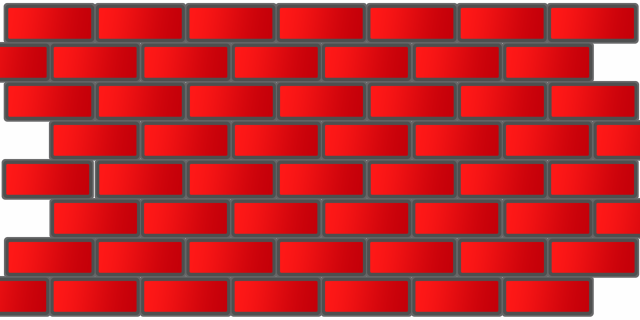
Reproduce this pattern procedurally as a WebGL 2 fragment shader.

```glsl
#version 300 es
precision highp float;
// Running-bond wall of glossy red bricks with dark rounded frames and grey joints.
// Each pixel searches the nearby bricks and layers the rounded-box distances.
// Lengths are in canvas heights, with y measured down from the top.
#define PITCH vec2(0.28268, 0.1219)
#define FIRST_CENTRE vec2(0.1565, 0.0729)
#define GRID vec2(7.0, 8.0)
#define FACE_HALF vec2(0.1308, 0.0494)
#define FRAME_HALF vec2(0.1391, 0.0586)
#define RIM 0.0050
#define JITTER 0.0022
#define FACE_SOFTNESS 0.0036
#define BRIGHT_RED vec3(1.0, 0.095, 0.09)
#define DEEP_RED vec3(0.77, 0.0, 0.035)
#define FRAME_GREY vec3(0.305, 0.31, 0.31)
#define JOINT_GREY vec3(0.40, 0.40, 0.405)

uniform vec2 u_resolution;
out vec4 fragColor;

float hash(vec2 cell) {
    return fract(sin(dot(cell, vec2(127.1, 311.7))) * 43758.5);
}

float roundedBox(vec2 p, vec2 halfSize, float radius) {
    vec2 q = abs(p) - halfSize + radius;
    return length(max(q, 0.0)) + min(max(q.x, q.y), 0.0) - radius;
}

float cover(float dist, float pixel) {
    return 1.0 - smoothstep(-0.7 * pixel, 0.7 * pixel, dist);
}

// Odd rows are staggered; the top and bottom ones start a brick earlier.
float firstColumn(float row) {
    return mod(row, 6.0) == 1.0 ? -1.0 : 0.0;
}

vec2 brickCentre(vec2 cell) {
    float stagger = 0.5 * mod(cell.y, 2.0);
    vec2 centre = FIRST_CENTRE + PITCH * (cell + vec2(stagger, 0.0));
    centre.x += JITTER * (hash(cell) - 0.5);
    // One brick at the left edge has slipped outwards.
    if (cell == vec2(0.0, 4.0)) centre.x -= 0.007;
    return centre;
}

void main() {
    float pixel = 1.0 / u_resolution.y;
    vec2 p = gl_FragCoord.xy * pixel;
    p.y = 1.0 - p.y;

    // Nearest frame and rim among the surrounding bricks
    vec2 home = floor((p - FIRST_CENTRE) / PITCH + 0.5);
    float frameDist = 1.0;
    float rimDist = 1.0;
    vec2 local = vec2(1.0);
    for (int j = -1; j <= 1; j++) {
        for (int i = -1; i <= 1; i++) {
            vec2 cell = home + vec2(i, j);
            float column = cell.x - firstColumn(cell.y);
            if (cell.y < 0.0 || cell.y >= GRID.y || column < 0.0 || column >= GRID.x) continue;
            vec2 q = p - brickCentre(cell);
            float d = roundedBox(q, FRAME_HALF, 0.012);
            if (d < frameDist) {
                frameDist = d;
                local = q;
            }
            rimDist = min(rimDist, roundedBox(q, FRAME_HALF + RIM, 0.0115));
        }
    }

    // Sloping light across the brick face
    float shade = 0.5 + 0.5 * (local.x + 0.15 * local.y) / FACE_HALF.x;
    vec3 faceRed = mix(BRIGHT_RED, DEEP_RED, smoothstep(0.0, 1.0, mix(shade, 0.5, 0.1)));

    // Joint, frame and soft-edged face over the white ground
    vec3 color = vec3(0.995);
    color = mix(color, JOINT_GREY, cover(rimDist, pixel));
    color = mix(color, FRAME_GREY, cover(frameDist, pixel));
    float faceDist = roundedBox(local, FACE_HALF, 0.006);
    float edge = max(FACE_SOFTNESS, pixel);
    color = mix(color, faceRed, 1.0 - smoothstep(-edge, 0.3 * edge, faceDist));
    fragColor = vec4(color, 1.0);
}
```
